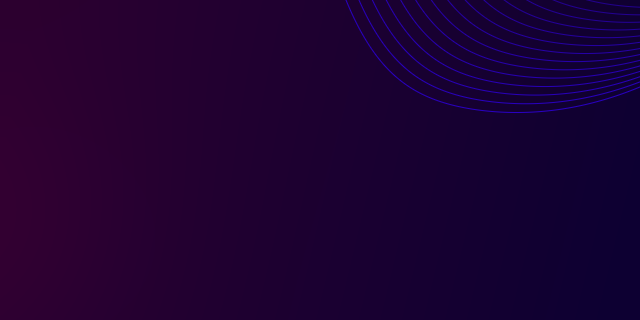
Write a WebGL 1 fragment shader that draws this background.

```glsl
precision highp float;
// Dark plum-to-navy gradient with a fan of thin violet curves at the upper right.

uniform vec2 u_resolution;

// Lengths are in canvas heights; curve depths are measured from the top edge.
const vec3 PLUM = vec3(0.168, 0.0, 0.185);
const vec3 NAVY = vec3(0.052, 0.0, 0.195);
const vec3 GLOW = vec3(0.032, 0.0, 0.008);
const vec3 OUTER_LINE = vec3(0.16, 0.0, 0.76);
const vec3 INNER_LINE = vec3(0.13, 0.0, 0.54);

const float GRADIENT_TILT = 0.12;
const vec2 GLOW_CENTER = vec2(0.0, 0.30);
const float GLOW_RADIUS = 0.45;

const int LINE_COUNT = 15;
const float HALF_WIDTH = 0.0016;
const vec2 FIRST_BOTTOM = vec2(1.6146, 0.3516);  // lowest point of outer curve
const vec2 BOTTOM_STEP = vec2(0.0286, -0.0276);  // shift per curve
const vec2 BOTTOM_BEND = vec2(0.0003, 0.00018);  // growing part of the shift
const float BOWL = 0.5376;                       // quadratic curvature
const float LEFT_RISE = 4.6;                     // steepening of the left arm

// Diagonal gradient plus a soft warm glow on the left edge.
vec3 background(vec2 p, float aspect) {
    float t = p.x / aspect + GRADIENT_TILT * (0.5 - p.y);
    vec2 q = (p - GLOW_CENTER) / GLOW_RADIUS;
    return mix(PLUM, NAVY, clamp(t, 0.0, 1.0)) + GLOW * exp(-dot(q, q));
}

// Approximate distance to a bowl whose left arm climbs faster than its right.
float curveDistance(vec2 p, vec2 bottom) {
    float u = p.x - bottom.x;
    float arm = max(-u, 0.0);
    float arm4 = arm * arm * arm * arm;
    float depth = bottom.y - BOWL * u * u - LEFT_RISE * arm4 * arm;
    float slope = -2.0 * BOWL * u + 5.0 * LEFT_RISE * arm4;
    return abs(p.y - depth) / sqrt(1.0 + slope * slope);
}

void main() {
    float pixel = 1.0 / u_resolution.y;
    float aspect = u_resolution.x / u_resolution.y;
    vec2 p = gl_FragCoord.xy * pixel;
    vec3 color = background(p, aspect);

    // Anchor the curves to the right edge at any aspect ratio.
    vec2 fanPoint = vec2(p.x + 2.0 - aspect, 1.0 - p.y);
    for (int i = 0; i < LINE_COUNT; i++) {
        float n = float(i);
        vec2 bottom = FIRST_BOTTOM + n * (BOTTOM_STEP + n * BOTTOM_BEND);
        float d = curveDistance(fanPoint, bottom);
        float coverage = clamp(0.5 + (HALF_WIDTH - d) / pixel, 0.0, 1.0);
        vec3 lineColor = mix(OUTER_LINE, INNER_LINE, n / float(LINE_COUNT - 1));
        color = mix(color, lineColor, coverage);
    }

    gl_FragColor = vec4(color, 1.0);
}
```
